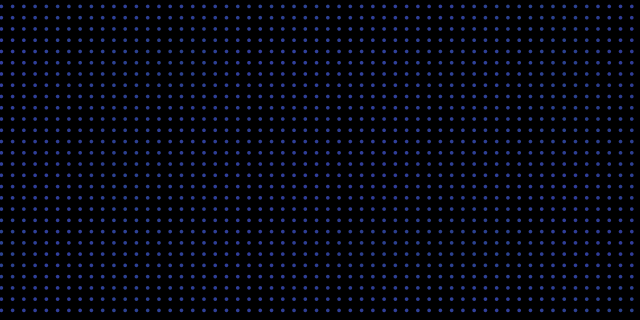
A Shadertoy shader for this pattern:

```glsl
// Regular grid of small indigo dots on black with faint drifts in tint.

const vec2 GRID_COUNT = vec2(57.0, 28.0);    // dots across and down
const vec2 FIRST_DOT = vec2(0.0042, 0.0300); // lower left dot, in canvas heights
const float PITCH = 0.03518;
const float DOT_RADIUS = 0.0056;
const vec3 BACKGROUND = vec3(0.0);
const vec3 INDIGO = vec3(0.18, 0.25, 0.59);

float hash21(vec2 p) {
    vec3 q = fract(p.xyx * 0.1031);
    q += dot(q, q.yzx + 33.33);
    return fract((q.x + q.y) * q.z);
}

float valueNoise(vec2 p) {
    vec2 cell = floor(p);
    vec2 f = fract(p);
    f = f * f * (3.0 - 2.0 * f);
    float lower = mix(hash21(cell), hash21(cell + vec2(1.0, 0.0)), f.x);
    float upper = mix(hash21(cell + vec2(0.0, 1.0)), hash21(cell + 1.0), f.x);
    return mix(lower, upper, f.y);
}

// Index of the closest dot, kept inside the finite grid.
vec2 nearestDot(vec2 p, vec2 origin, float pitch, vec2 count) {
    return clamp(round((p - origin) / pitch), vec2(0.0), count - 1.0);
}

float discCoverage(vec2 offset, float radius, float pixel) {
    return clamp(0.5 - (length(offset) - radius) / pixel, 0.0, 1.0);
}

// Slow shifts in violet and brightness, plus a trace of per-dot variation.
vec3 dotTint(vec2 id, vec3 base) {
    float hueDrift = valueNoise(id * 0.18 + 4.0) - 0.5;
    float lightDrift = valueNoise(id * 0.13 + 19.0) - 0.5;
    float grain = hash21(id + 7.0) - 0.5;
    vec3 shifted = base + vec3(0.03, -0.02, 0.06) * hueDrift;
    return shifted * (1.0 + 0.07 * lightDrift + 0.03 * grain);
}

void mainImage(out vec4 fragColor, in vec2 fragCoord) {
    float pixel = 1.0 / iResolution.y;
    vec2 p = fragCoord * pixel;

    vec2 id = nearestDot(p, FIRST_DOT, PITCH, GRID_COUNT);
    vec2 center = FIRST_DOT + id * PITCH;
    float coverage = discCoverage(p - center, DOT_RADIUS, pixel);

    fragColor = vec4(mix(BACKGROUND, dotTint(id, INDIGO), coverage), 1.0);
}
```
